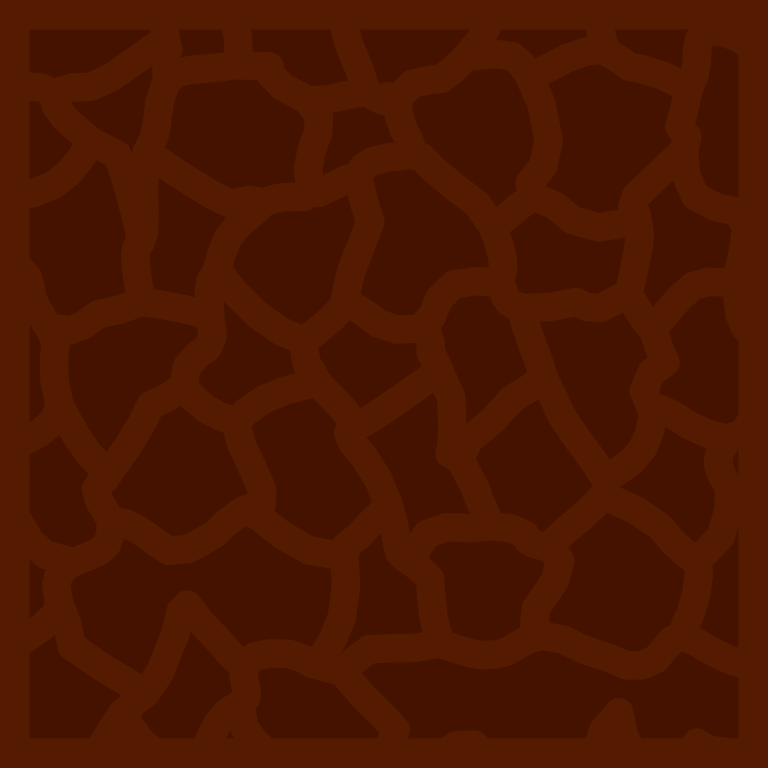
Give the GLSL for this pattern, as a three.js fragment shader.

```glsl
// Dark brown plates parted by a network of wobbly, even-width veins inside a frame.
varying vec2 vUv;

const vec3 VEIN_COLOR = vec3(0.33, 0.107, 0.0);
const vec3 PLATE_COLOR = vec3(0.27, 0.07, 0.0);
const float FRAME_WIDTH = 0.0385;
const float VEIN_RADIUS = 0.0185;
const float EDGE_SOFTNESS = 0.001;
const vec2 GRID = vec2(12.6, 6.7);      // junctions across and up
const vec2 JITTER = vec2(0.9, 0.46);    // junction scatter, in grid steps
const float ZIGZAG = 0.16;              // row offset that makes hexagons
const float MISSING_LINKS = 0.2;        // share of upright veins left out
const float WOBBLE_SIZE = 0.058;
const float WOBBLE_FREQUENCY = 11.0;
const int VEIN_STEPS = 5;

vec2 hash2(vec2 p) {
  vec3 q = fract(vec3(p.xyx) * vec3(0.1031, 0.1030, 0.0973));
  q += dot(q, q.yzx + 33.33);
  return fract((q.xx + q.yz) * q.zy);
}

float cornerSlope(vec2 cell, vec2 corner, vec2 f) {
  float angle = 6.2832 * hash2(cell + corner).x;
  return dot(vec2(cos(angle), sin(angle)), f - corner);
}

float gradientNoise(vec2 p) {
  vec2 cell = floor(p);
  vec2 f = p - cell;
  vec2 u = f * f * f * (f * (f * 6.0 - 15.0) + 10.0);
  float low = mix(cornerSlope(cell, vec2(0.0), f), cornerSlope(cell, vec2(1.0, 0.0), f), u.x);
  float high = mix(cornerSlope(cell, vec2(0.0, 1.0), f), cornerSlope(cell, vec2(1.0), f), u.x);
  return mix(low, high, u.y);
}

vec2 wobble(vec2 p) {
  vec2 q = p * WOBBLE_FREQUENCY;
  return p + WOBBLE_SIZE * vec2(gradientNoise(q + 40.0), gradientNoise(q + 117.0));
}

float segmentDistance(vec2 p, vec2 a, vec2 b) {
  vec2 ab = b - a;
  float t = clamp(dot(p - a, ab) / max(dot(ab, ab), 1e-8), 0.0, 1.0);
  return length(p - a - ab * t);
}

// Junctions of a hexagonal net; even ones lean up, odd ones lean down
vec2 junction(vec2 id) {
  float lean = 1.0 - 2.0 * mod(id.x + id.y, 2.0);
  vec2 scatter = (hash2(id + 71.0) - 0.5) * JITTER;
  return (id + vec2(0.0, lean * ZIGZAG) + scatter) / GRID;
}

// Distance to the wobbly centre line between two junctions
float veinDistance(vec2 p, vec2 a, vec2 b) {
  float d = segmentDistance(p, a, b);
  if (d > VEIN_RADIUS + WOBBLE_SIZE + EDGE_SOFTNESS) return d;
  d = 1.0;
  vec2 from = wobble(a);
  for (int i = 1; i <= VEIN_STEPS; i++) {
    vec2 to = wobble(mix(a, b, float(i) / float(VEIN_STEPS)));
    d = min(d, segmentDistance(p, from, to));
    from = to;
  }
  return d;
}

float networkDistance(vec2 p) {
  vec2 home = floor(p * GRID);
  float d = 1.0;
  for (int j = -1; j <= 1; j++) {
    for (int i = -3; i <= 3; i++) {
      vec2 id = home + vec2(float(i), float(j));
      vec2 start = junction(id);
      d = min(d, veinDistance(p, start, junction(id + vec2(1.0, 0.0))));
      // Every other junction also links upward
      bool linked = mod(id.x + id.y, 2.0) < 0.5 && hash2(id + 203.0).y > MISSING_LINKS;
      if (linked) d = min(d, veinDistance(p, start, junction(id + vec2(0.0, 1.0))));
    }
  }
  return d;
}

void main() {
  vec2 toBorder = min(vUv, 1.0 - vUv);
  float d = min(toBorder.x, toBorder.y) - FRAME_WIDTH;
  if (d > -EDGE_SOFTNESS) d = min(d, networkDistance(vUv) - VEIN_RADIUS);

  float plate = smoothstep(-EDGE_SOFTNESS, EDGE_SOFTNESS, d);
  gl_FragColor = vec4(mix(VEIN_COLOR, PLATE_COLOR, plate), 1.0);
}
```
